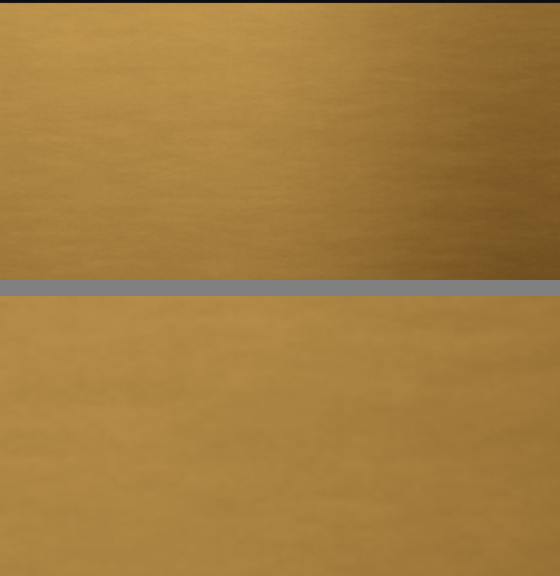
Top: the whole. Bottom: its middle third, enlarged.
This texture is drawn by a WebGL 2 fragment shader. Its source:

```glsl
#version 300 es
precision highp float;
// Brushed brass sheet lit from the upper left, under a thin dark top border.
// A smooth tone gradient is modulated by stretched value noise for the wavy
// horizontal brushing and by fine noise for grain, then mapped to a colour ramp.

uniform vec2 u_resolution;
out vec4 fragColor;

const vec3 DARK_BRASS = vec3(0.51, 0.37, 0.16);
const vec3 LIGHT_BRASS = vec3(0.71, 0.55, 0.28);
const vec3 BORDER_COLOR = vec3(0.05, 0.05, 0.06);
const float BORDER_HEIGHT = 0.0105;

float hash(vec2 p) {
    return fract(sin(dot(p, vec2(127.1, 311.7))) * 43758.5453);
}

// Value noise, centred on zero
float noise(vec2 p) {
    vec2 cell = floor(p);
    vec2 f = fract(p);
    f = f * f * (3.0 - 2.0 * f);
    float low = mix(hash(cell), hash(cell + vec2(1.0, 0.0)), f.x);
    float high = mix(hash(cell + vec2(0.0, 1.0)), hash(cell + vec2(1.0, 1.0)), f.x);
    return mix(low, high, f.y) - 0.5;
}

// Broad light falloff: brighter upwards, shaded towards the right
float lighting(vec2 uv) {
    float shade = smoothstep(0.38, 1.0, uv.x);
    float leftEdge = 1.0 - smoothstep(0.0, 0.12, uv.x);
    return 0.687 + 0.11 * (uv.y - 0.5) - 0.18 * shade - 0.008 * leftEdge;
}

// Horizontal brushing: layers of stretched noise on a gently bent sheet
float brushing(vec2 p) {
    p.y += 0.012 * noise(p * vec2(5.0, 4.0)) + 0.004 * noise(p * vec2(19.0, 13.0));
    float sum = 0.0;
    vec2 scale = vec2(5.0, 36.0);
    float weight = 1.0;
    for (int i = 0; i < 3; i++) {
        sum += weight * noise(p * scale + float(i) * 17.3);
        scale *= vec2(2.3, 1.65);
        weight *= 0.85;
    }
    return sum;
}

// Fine, slightly elongated surface grain
float grain(vec2 p) {
    return noise(p * vec2(85.0, 125.0) + 41.0) + 0.6 * noise(p * vec2(190.0, 215.0) + 73.0);
}

vec3 brass(float tone) {
    float t = (tone - DARK_BRASS.r) / (LIGHT_BRASS.r - DARK_BRASS.r);
    return mix(DARK_BRASS, LIGHT_BRASS, t);
}

void main() {
    vec2 uv = gl_FragCoord.xy / u_resolution;
    vec2 p = gl_FragCoord.xy / u_resolution.y;

    // Sheet tone with texture
    float tone = lighting(uv) + 0.019 * brushing(p) + 0.014 * grain(p);
    vec3 color = brass(tone);

    // Dark border along the top
    float edge = 1.0 - BORDER_HEIGHT;
    float softness = 0.75 / u_resolution.y;
    color = mix(color, BORDER_COLOR, smoothstep(edge - softness, edge + softness, uv.y));

    fragColor = vec4(color, 1.0);
}
```
